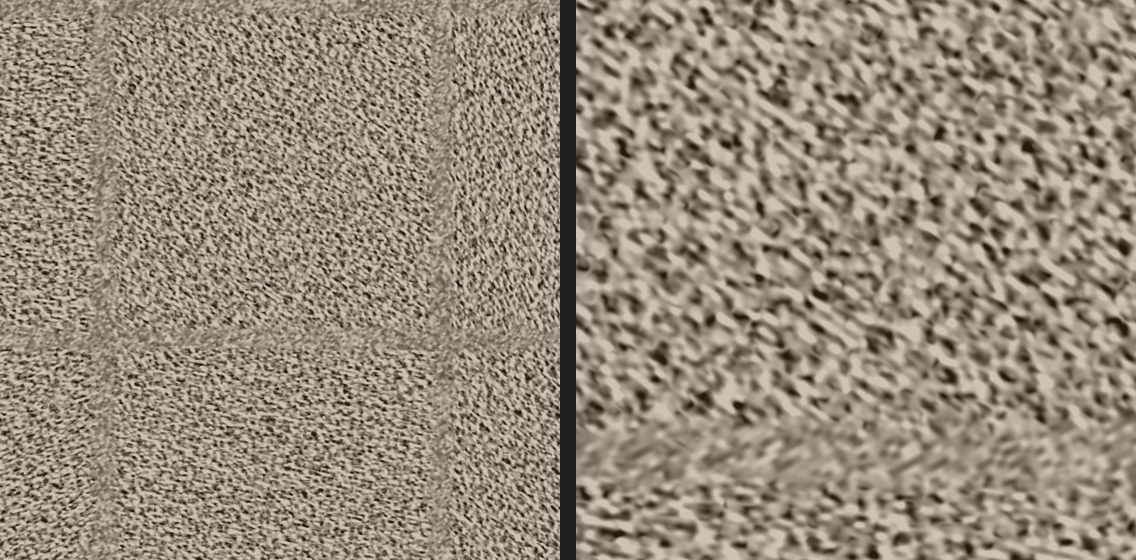
Left: the whole. Right: its middle third, enlarged.
A WebGL 1 fragment shader for this texture:

```glsl
precision highp float;
// Woven beige carpet: close-set dark pits among fine pale fibres, with faint flat bands.

uniform vec2 u_resolution;

const vec3 PIT_COLOR = vec3(0.21, 0.165, 0.11);
const vec3 YARN_COLOR = vec3(0.75, 0.706, 0.65);
const vec2 BAND_ORIGIN = vec2(0.186, 0.395);  // crossing of two bands
const vec2 BAND_PERIOD = vec2(0.602, 0.595);
const float BAND_OUTER = 0.031;               // where full relief returns
const float BAND_SEAM = 0.005;                // flat core that hides panel joins
const float BAND_FIBRE = 0.85;                // fibre strength inside a band
const vec2 PIT_DENSITY = vec2(74.0, 96.0);    // pits along and across the grain
const vec2 FIBRE_DENSITY = vec2(145.0, 245.0);
const float PIT_JITTER = 0.62;
const float PIT_WARP = 0.55;
const float PIT_TIGHTNESS = 8.5;              // higher gives smaller pits
const float PIT_MEAN = 3.14159 / PIT_TIGHTNESS;
const float PIT_DEPTH = 0.80;
const float MEAN_TONE = 0.715;
const float FIBRE_STRENGTH = 0.72;

float hash(vec2 p) {
  vec3 q = fract(vec3(p.xyx) * 0.1031);
  q += dot(q, q.yzx + 33.33);
  return fract((q.x + q.y) * q.z);
}

float valueNoise(vec2 p) {
  vec2 cell = floor(p);
  vec2 f = fract(p);
  f = f * f * (3.0 - 2.0 * f);
  float low = mix(hash(cell), hash(cell + vec2(1.0, 0.0)), f.x);
  float high = mix(hash(cell + vec2(0.0, 1.0)), hash(cell + 1.0), f.x);
  return mix(low, high, f.y);
}

// Noise minus its neighbour across the grain: streaks without broad blotches.
float fibreNoise(vec2 p) {
  return valueNoise(p) - valueNoise(p + vec2(0.35, 1.0));
}

// Sum of soft round pits on a jittered grid.
float pitField(vec2 p) {
  vec2 base = floor(p);
  float sum = 0.0;
  for (int y = -1; y <= 1; y++) {
    for (int x = -1; x <= 1; x++) {
      vec2 cell = base + vec2(float(x), float(y));
      vec2 jitter = vec2(hash(cell), hash(cell + 57.3)) - 0.5;
      vec2 offset = cell + 0.5 + PIT_JITTER * jitter - p;
      float strength = 0.7 + 0.6 * hash(cell + 113.7);
      sum += strength * exp(-PIT_TIGHTNESS * dot(offset, offset));
    }
  }
  return sum;
}

void main() {
  vec2 uv = gl_FragCoord.xy / u_resolution;

  // Panels and the ragged bands between them
  vec2 grid = (uv - BAND_ORIGIN) / BAND_PERIOD;
  vec2 panel = floor(grid);
  vec2 bandDistance = abs(fract(grid + 0.5) - 0.5) * BAND_PERIOD;
  float edge = min(bandDistance.x, bandDistance.y);
  float wobble = 0.022 * (valueNoise(uv * 85.0) - 0.5);
  float relief = smoothstep(0.0, BAND_OUTER, edge + wobble);
  relief *= smoothstep(0.0, BAND_SEAM, edge);

  // Each panel has its own grain direction
  float angle = -0.62 - 0.5 * panel.x - 0.4 * panel.y;
  float c = cos(angle);
  float s = sin(angle);
  vec2 grain = mat2(c, -s, s, c) * uv + 5.0 + 0.37 * panel;

  // Pits with ragged outlines
  vec2 pitPoint = grain * PIT_DENSITY;
  vec2 warp = vec2(valueNoise(pitPoint * 2.1), valueNoise(pitPoint * 2.1 + 71.0));
  float pit = pitField(pitPoint + PIT_WARP * (warp - 0.5));
  float pitTone = PIT_DEPTH * (PIT_MEAN - pit);

  // Fine fibres follow the grain; bands share one seamless fibre field
  float panelFibre = FIBRE_STRENGTH * fibreNoise(grain * FIBRE_DENSITY);
  vec2 bandPoint = mat2(0.88, -0.47, 0.47, 0.88) * uv + 3.0;
  float bandFibre = valueNoise(bandPoint * vec2(170.0, 235.0)) - 0.5;
  float fibre = mix(BAND_FIBRE * bandFibre, panelFibre, relief);

  float tone = clamp(MEAN_TONE + relief * pitTone + fibre, -0.12, 1.1);
  gl_FragColor = vec4(mix(PIT_COLOR, YARN_COLOR, tone), 1.0);
}
```
